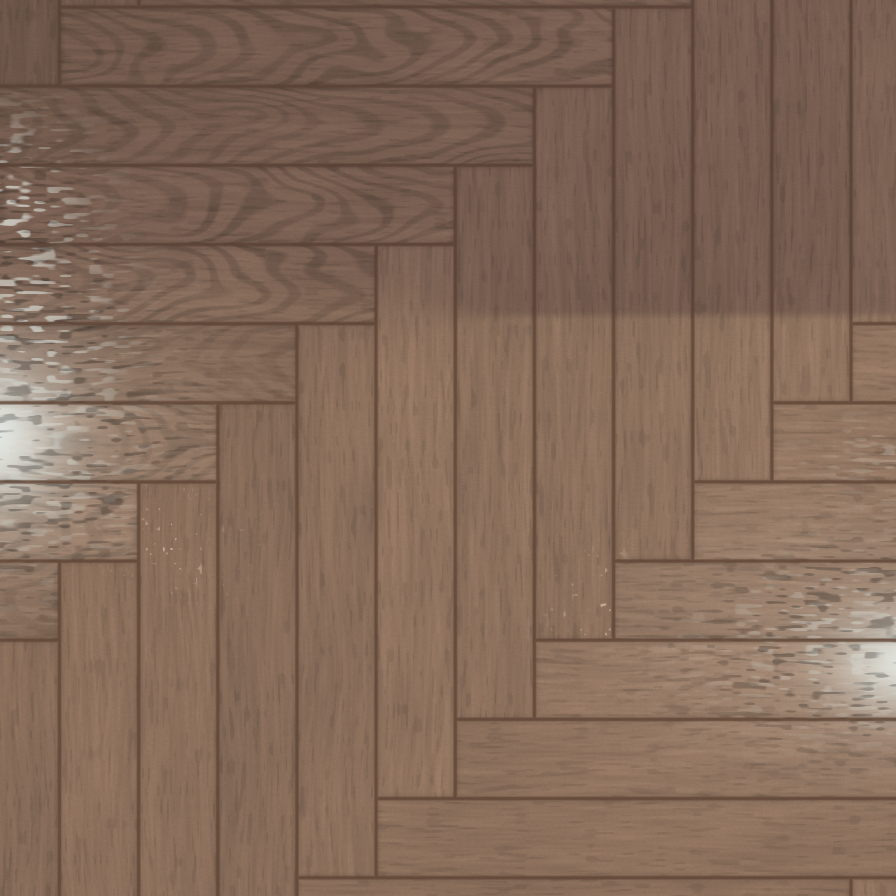
Give the GLSL for this texture, as a three.js fragment shader.

```glsl
// Brown oak herringbone floor: planks seven widths long, laid across and down in turn.
// The diagonal cell sum picks each plank; stretched noise draws its grain and pores.
// A shadow dims the top, and glossy light glints on the planks that lie across.
varying vec2 vUv;

float hash(vec2 p) {
  return fract(sin(dot(p, vec2(127.1, 311.7))) * 43758.5453);
}

float noise(vec2 p) {
  vec2 i = floor(p), f = fract(p);
  f = f * f * (3.0 - 2.0 * f);
  return mix(mix(hash(i), hash(i + vec2(1.0, 0.0)), f.x),
             mix(hash(i + vec2(0.0, 1.0)), hash(i + 1.0), f.x), f.y);
}

// Soft elliptical spot of light
float spot(vec2 p, vec2 center, vec2 radius) {
  vec2 d = (p - center) / radius;
  return exp(-dot(d, d));
}

void main() {
  vec2 uv = vUv;

  // Herringbone cells, one plank width each, counted from the top
  vec2 grid = (vec2(uv.x, 1.0 - uv.y) - vec2(0.0664, 0.0078)) * 11.32;
  vec2 cell = floor(grid), local = fract(grid);
  float diagonal = floor(mod(cell.x + cell.y + 0.5, 14.0));
  float across = step(diagonal, 6.5);
  float segment = mod(diagonal, 7.0);

  // Plank identity, and its own coordinates: x along (0 to 7), y over the width
  vec2 plankId = cell - segment * mix(vec2(0.0, 1.0), vec2(1.0, 0.0), across);
  vec2 plank = mix(local.yx, local, across) + vec2(segment, 0.0);
  float seed = hash(plankId + 3.7 + 19.0 * across);
  vec2 shift = vec2(seed * 37.0, seed * 91.0);

  // Straight grain with a slow drift
  float drift = noise(plank * vec2(0.6, 1.5) + shift);
  vec2 fiber = vec2(plank.x, plank.y + 0.12 * drift);
  float grain = 0.5 * noise(fiber * vec2(1.1, 15.0) + shift)
              + 0.5 * noise(fiber * vec2(2.6, 34.0) + shift);
  float pores = smoothstep(0.66, 0.86, noise(fiber * vec2(4.5, 27.0) + shift + 8.0));

  // Arched growth rings on the flat sawn planks at the left
  float flatSawn = across * step(plankId.x + plankId.y, 1.0) * (0.45 + 0.55 * seed);
  float bow = plank.y - 0.5 + 0.3 * (drift - 0.5);
  float rings = plank.x * sign(seed - 0.4) * 1.5 + 7.0 * bow * bow
              + 1.6 * noise(plank * vec2(1.3, 3.0) + shift);
  float ringLine = smoothstep(0.45, 0.95, 0.5 + 0.5 * sin(rings * 7.0));
  ringLine *= 0.4 + 0.6 * noise(plank * vec2(0.9, 2.0) + shift + 5.0);

  // Shadow border, crisp at the right and diffuse at the left
  float softness = mix(0.13, 0.007, smoothstep(0.25, 0.58, uv.x));
  float lit = 1.0 - smoothstep(0.648 - softness, 0.648 + softness, uv.y);
  vec3 wood = mix(vec3(0.475, 0.375, 0.320), vec3(0.538, 0.430, 0.354), lit);
  wood += lit * vec3(0.045, 0.040, 0.034) * spot(uv, vec2(0.92, 0.45), vec2(0.42, 0.32));
  wood *= 1.0 - 0.07 * spot(uv, vec2(0.0, 1.0), vec2(0.5, 0.2));

  // Plank tone and grain
  wood *= 1.0 + 0.065 * (seed - 0.5);
  wood *= 1.0 + 0.15 * (grain - 0.5) + 0.05 * (drift - 0.5);
  wood *= 1.0 - 0.07 * pores - 0.17 * flatSawn * ringLine;
  wood *= 0.985 + 0.03 * hash(floor(uv * 512.0));

  // Gloss: a smooth core, a pale haze and broken streaks along the grain
  float core = spot(uv, vec2(-0.01, 0.515), vec2(0.080, 0.085))
             + 0.9 * spot(uv, vec2(1.02, 0.262), vec2(0.085, 0.058));
  float haze = spot(uv, vec2(0.0, 0.50), vec2(0.23, 0.17))
             + spot(uv, vec2(1.0, 0.28), vec2(0.25, 0.13));
  float glints = spot(uv, vec2(0.0, 0.77), vec2(0.085, 0.085))
               + 0.65 * spot(uv, vec2(0.04, 0.64), vec2(0.09, 0.07))
               + 0.7 * spot(uv, vec2(0.02, 0.50), vec2(0.12, 0.12))
               + 0.6 * spot(uv, vec2(0.97, 0.28), vec2(0.16, 0.09))
               + 0.3 * spot(uv, vec2(1.0, 0.49), vec2(0.10, 0.05));
  float streak = noise(fiber * vec2(5.5, 22.0) + shift + 13.0);
  float sparkle = smoothstep(0.60, 0.82, streak) * min(glints, 1.0);
  float pits = smoothstep(0.62, 0.85, noise(fiber * vec2(6.0, 24.0) + shift + 29.0));
  wood += across * haze * vec3(0.075, 0.085, 0.088);
  wood = mix(wood, vec3(0.90, 0.92, 0.90), across * min(core * (0.85 + 0.2 * seed), 1.0));
  wood = mix(wood, vec3(0.84, 0.85, 0.82), across * sparkle * 0.8);
  wood *= 1.0 - 0.24 * across * pits * min(haze + glints, 1.0);

  // Sparse pinpoint glints on the planks that run down
  float pin = smoothstep(0.86, 0.96, noise(plank * vec2(16.0, 19.0) + shift));
  float pinArea = spot(uv, vec2(0.67, 0.32), vec2(0.05, 0.06))
                + spot(uv, vec2(0.19, 0.39), vec2(0.06, 0.06));
  wood += 0.22 * (1.0 - across) * pin * pinArea;

  // Dark seams with a faint shaded bevel
  float edge = min(min(plank.y, 1.0 - plank.y), min(plank.x, 7.0 - plank.x));
  float seam = 1.0 - smoothstep(0.008, 0.036, edge);
  wood *= 1.0 - 0.06 * (1.0 - smoothstep(0.02, 0.09, edge));
  vec3 seamColor = mix(vec3(0.345, 0.250, 0.205), vec3(0.375, 0.270, 0.205), lit);
  wood = mix(wood, seamColor, 0.8 * seam);

  gl_FragColor = vec4(clamp(wood, 0.0, 1.0), 1.0);
}
```
